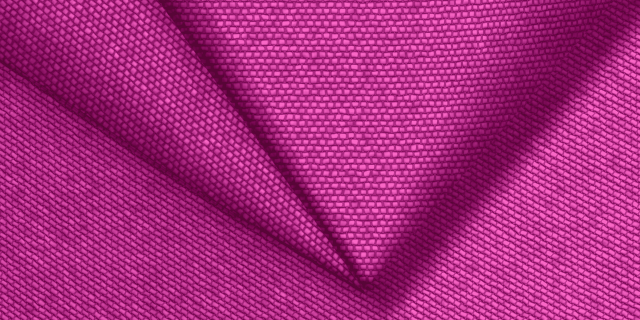
Write a WebGL 1 fragment shader that draws this texture.

```glsl
precision highp float;
uniform vec2 u_resolution;

vec2 hashGradient(vec2 cell) {
  vec2 h = vec2(dot(cell, vec2(127.1, 311.7)), dot(cell, vec2(269.5, 183.3)));
  return 2.0 * fract(sin(h) * 43758.5) - 1.0;
}

float gradientNoise(vec2 p) {
  vec2 i = floor(p), f = fract(p);
  vec2 u = f * f * (3.0 - 2.0 * f);
  vec2 e = vec2(1.0, 0.0);
  float low = mix(dot(hashGradient(i), f),
                  dot(hashGradient(i + e.xy), f - e.xy), u.x);
  float high = mix(dot(hashGradient(i + e.yx), f - e.yx),
                   dot(hashGradient(i + e.xx), f - e.xx), u.x);
  return mix(low, high, u.y);
}

vec2 rotate(vec2 p, float angle) {
  float c = cos(angle), s = sin(angle);
  return vec2(c * p.x + s * p.y, c * p.y - s * p.x);
}

float softBox(vec2 p, vec2 halfSize) {
  vec2 corner = abs(p) - halfSize + 0.2;
  float d = length(max(corner, 0.0)) + min(max(corner.x, corner.y), 0.0) - 0.2;
  return 1.0 - smoothstep(-0.2, 0.18, d);
}

// Staggered crowns, joined by dimmer threads that cross the gaps
float weave(vec2 p, vec2 pitch, vec2 halfSize, float link) {
  vec2 uv = p / pitch;
  uv += 0.28 * vec2(gradientNoise(uv * 0.8), gradientNoise(uv * 0.8 + 31.0));
  float row = floor(uv.y);
  uv.x += 0.5 * mod(row, 2.0);
  vec2 f = fract(uv) - 0.5;
  float crown = softBox(f, halfSize) * (0.86 + 0.14 * cos(6.2832 * (f.y - 0.1)));
  float side = 0.5 - abs(f.x);
  float crossing = link * (1.0 - smoothstep(0.06, 0.24, side));
  float tone = 1.0 + 0.5 * gradientNoise(uv * 0.63 + 7.0);
  return max(crown, crossing) * tone;
}

float cloth(float light, float threads) {
  float contrast = mix(0.3, 0.92, clamp(light / 0.55, 0.0, 1.0));
  return light + contrast * (threads - 0.5);
}

vec3 magentaRamp(float v) {
  float t = clamp(v, -0.14, 1.05);
  float lift = max(t, 0.0);
  return vec3(0.42 + 0.53 * t, 0.02 + 0.36 * pow(lift, 1.3), 0.28 + 0.47 * t);
}

float groundLight(float hem, float flap, float x) {
  float left = 1.0 - exp(min(hem, 0.0) / 0.07);
  float right = smoothstep(0.06, 0.16, -flap);
  float lit = mix(0.41, 0.59, smoothstep(0.6, 1.5, x));
  return mix(0.04, lit, max(left, right));
}

float rollLight(float hem, float crease, float reach) {
  float across = clamp(hem / max(hem - crease, 0.001), 0.0, 1.0);
  float rise = smoothstep(0.0, 0.55, across);
  float turn = 1.0 - 0.45 * smoothstep(0.8, 1.0, across);
  return 0.08 + 0.39 * rise * turn * smoothstep(0.02, 0.15, reach);
}

float panelLight(float crease, float flap, float reach) {
  float fromCrease = smoothstep(0.0, 0.04 + 0.12 * reach, crease);
  float fromFlap = smoothstep(-0.02, 0.03 + 0.3 * reach, flap);
  return mix(0.04, 0.57, fromCrease * fromFlap);
}

void main() {
  vec2 p = gl_FragCoord.xy / u_resolution.y;
  p.x *= 2.0 * u_resolution.y / u_resolution.x;
  float pixel = 1.0 / u_resolution.y;

  // Signed distances to the three folds meeting at the tip
  vec2 q = p - vec2(1.138, 0.094);
  float reach = length(q);
  float hem = dot(q, vec2(0.530, 0.848));
  float crease = dot(q, vec2(0.815, 0.579));
  float flap = dot(q, vec2(-0.757, 0.653));
  hem -= 0.012 * sin(4.0 * q.x) * smoothstep(0.0, 0.5, -q.x);

  // Flat cloth below, ribbed along a slightly curving diagonal
  vec2 sag = vec2(0.0, -0.05 * (p.x - 1.0) * (p.x - 1.0));
  float ground = cloth(groundLight(hem, flap, p.x),
    weave(rotate(p + sag, -0.55), vec2(0.023, 0.0180), vec2(0.46, 0.36), 0.45));

  // Rolled fold on the left
  float roll = cloth(rollLight(hem, crease, reach),
    weave(rotate(p, -0.72), vec2(0.0235, 0.0185), vec2(0.38, 0.42), 0.3));

  // Front panel, bending away on its right side
  float bend = max(p.x - 1.15, 0.0);
  vec2 panelUv = p + vec2(0.4 * bend * bend, -0.1 * bend * bend);
  float panel = cloth(panelLight(crease, flap, reach),
    weave(panelUv, vec2(0.0255, 0.0195), vec2(0.39, 0.40), 0.4));

  // Layers from back to front
  float onRoll = smoothstep(-pixel, pixel, min(hem, -crease));
  float onPanel = smoothstep(-pixel, pixel, min(crease, flap));
  float value = mix(mix(ground, roll, onRoll), panel, onPanel);

  // Dark contact lines under the folds
  float hemLine = exp(-abs(hem + 0.006) / 0.009) * step(q.x, 0.0);
  float creaseLine = exp(-abs(crease - 0.014) / 0.016) * step(0.0, q.y);
  value -= 0.26 * max(hemLine, creaseLine);
  value += 0.07 * gradientNoise(p * 7.0) + 0.16 * gradientNoise(p * 110.0);

  gl_FragColor = vec4(magentaRamp(value), 1.0);
}
```
